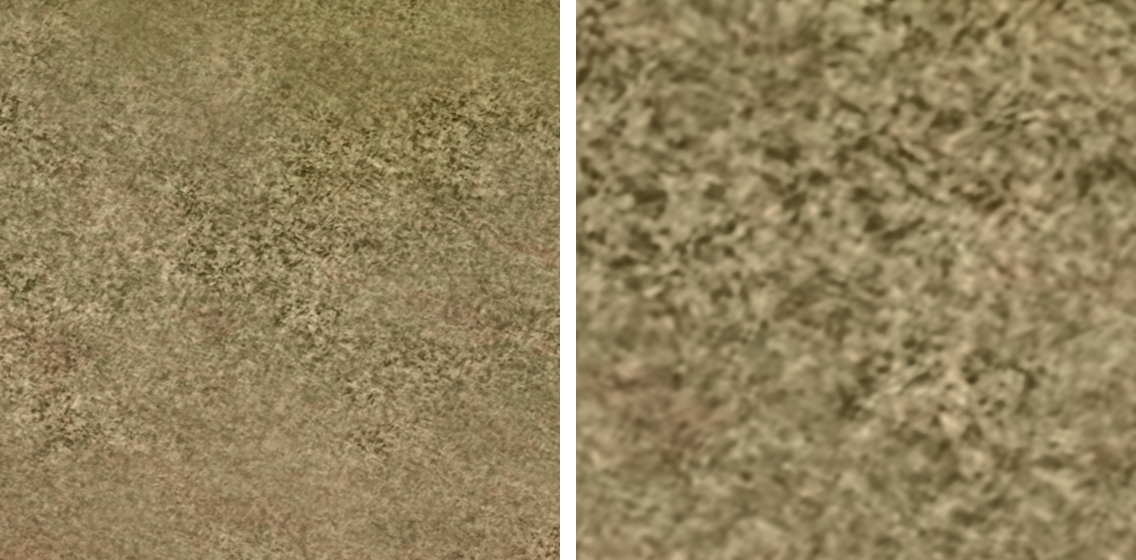
Left, the full canvas; right, a detail of the centre.
Write a WebGL 1 fragment shader that draws this texture.

```glsl
precision highp float;

// Dry, trampled grass: an olive-to-tan ground gradient with soft soil patches,
// covered by fine blade grain. The grain is stretched value noise laid in
// several directions, with a contrast that varies from clump to clump.

uniform vec2 u_resolution;

const vec3 OLIVE = vec3(0.535, 0.480, 0.298);
const vec3 STRAW = vec3(0.570, 0.510, 0.370);
const vec3 TAN   = vec3(0.594, 0.515, 0.382);
const vec3 SOIL  = vec3(0.590, 0.482, 0.365);
const vec3 GRAIN_TINT = vec3(1.0, 0.97, 0.92);

float hash(vec2 cell, float seed) {
  vec3 p = fract(vec3(cell.xyx + seed) * vec3(0.1031, 0.1030, 0.0973));
  p += dot(p, p.yzx + 33.33);
  return fract((p.x + p.y) * p.z);
}

// Smooth value noise in the range -0.5 to 0.5.
float noise(vec2 p, float seed) {
  vec2 cell = floor(p);
  vec2 f = fract(p);
  f = f * f * (3.0 - 2.0 * f);
  float low = mix(hash(cell, seed), hash(cell + vec2(1.0, 0.0), seed), f.x);
  float high = mix(hash(cell + vec2(0.0, 1.0), seed), hash(cell + 1.0, seed), f.x);
  return mix(low, high, f.y) - 0.5;
}

vec2 rotate(vec2 p, float angle) {
  float c = cos(angle);
  float s = sin(angle);
  return vec2(c * p.x + s * p.y, c * p.y - s * p.x);
}

// Layered noise for clumps and patches.
float fbm(vec2 p, float seed) {
  float sum = 0.0;
  float weight = 0.6;
  for (int i = 0; i < 4; i++) {
    sum += weight * noise(p, seed + float(i) * 7.3);
    p = rotate(p, 0.6) * 2.1;
    weight *= 0.58;
  }
  return sum;
}

// Noise stretched along one direction: frequency is (along, across).
float streaks(vec2 p, float angle, vec2 frequency, float seed) {
  return noise(rotate(p, angle) * frequency, seed);
}

// Short blades, lying mostly flat or leaning, over finer fibres.
float bladeGrain(vec2 p) {
  vec2 bent = p + 0.006 * vec2(noise(p * 31.0, 3.0), noise(p * 31.0, 5.0));
  float lying = streaks(bent, -0.42, vec2(112.0, 205.0), 11.0);
  float leaning = streaks(bent, 0.85, vec2(120.0, 200.0), 23.0);
  float tufts = streaks(bent, -0.15, vec2(62.0, 98.0), 37.0);
  float fibres = streaks(bent, 0.35, vec2(215.0, 265.0), 41.0);
  return 0.48 * lying + 0.42 * leaning + 0.26 * tufts + 0.36 * fibres;
}

// Ground colour: olive at the top right, straw between, tan at the bottom.
vec3 groundColour(vec2 p) {
  float drift = 0.35 * fbm(p * vec2(3.0, 5.0), 53.0);
  float height = p.y + 0.22 * (p.x - 0.5) + drift;
  vec3 colour = mix(TAN, STRAW, smoothstep(0.1, 0.5, height));
  colour = mix(colour, OLIVE, smoothstep(0.62, 1.03, height));
  float bare = fbm(rotate(p, -0.35) * vec2(5.0, 13.0), 61.0);
  float soil = smoothstep(0.1, 0.34, bare) * smoothstep(0.85, 0.5, p.y);
  return mix(colour, SOIL, 0.65 * soil);
}

// Grain is strongest in the middle band and in dense clumps.
float grainContrast(vec2 p, float clump) {
  float band = smoothstep(0.12, 0.42, p.y) * smoothstep(0.98, 0.6, p.y);
  return 0.29 + 0.11 * band + 0.32 * clump;
}

void main() {
  vec2 p = gl_FragCoord.xy / min(u_resolution.x, u_resolution.y);

  float clump = fbm(rotate(p, -0.25) * vec2(5.0, 8.0), 71.0);
  float shade = fbm(rotate(p, -0.3) * vec2(7.0, 15.0), 83.0);
  float grain = bladeGrain(p);

  vec3 colour = groundColour(p);
  colour += 0.11 * shade * GRAIN_TINT;
  colour += max(grainContrast(p, clump), 0.17) * grain * GRAIN_TINT;

  // Shadowed hollows between the densest tufts.
  float hollow = smoothstep(0.08, 0.32, clump) * smoothstep(0.02, -0.28, grain);
  colour -= 0.06 * hollow * GRAIN_TINT;

  // Slight warm and green variation from tuft to tuft.
  float hue = fbm(p * vec2(34.0, 48.0), 97.0);
  colour += hue * vec3(0.030, -0.014, -0.008);

  gl_FragColor = vec4(clamp(colour, 0.0, 1.0), 1.0);
}
```
